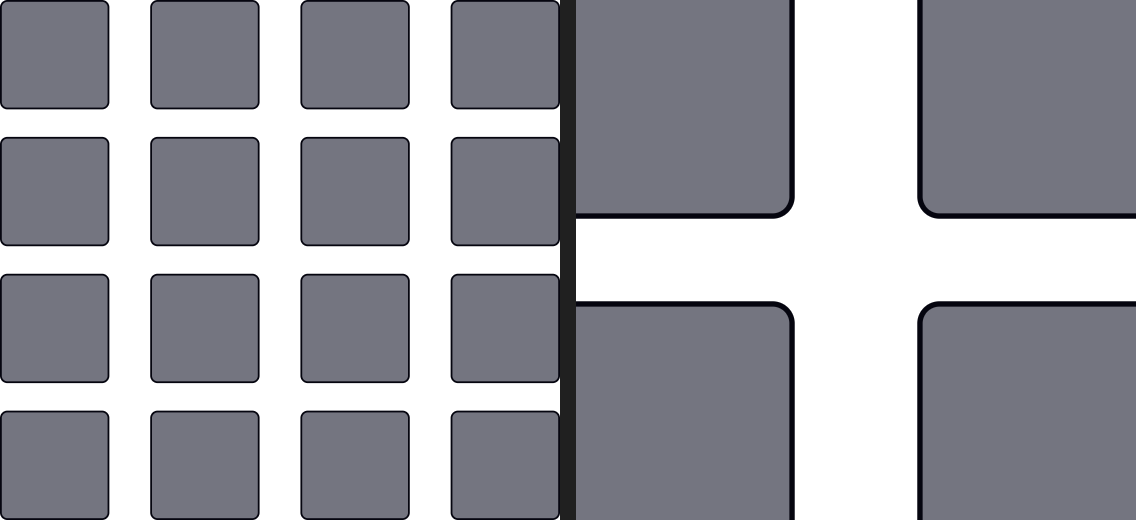
Left, the full canvas; right, a detail of the centre.
Give the GLSL for this pattern, as a Shadertoy shader.

```glsl
// Grid of rounded grey square tiles with thin dark outlines on white.

// Lengths are fractions of the canvas width.
#define TILES 4.0
#define TILE_SIZE 0.1953
#define CORNER_RADIUS 0.0132
#define OUTLINE_WIDTH 0.0032
#define FILL_COLOR vec3(0.455, 0.457, 0.5)
#define OUTLINE_COLOR vec3(0.02, 0.02, 0.06)
#define GAP_COLOR vec3(1.0)

// Signed distance to a rounded box centred on the origin.
float roundedBox(vec2 p, vec2 halfSize, float radius) {
    vec2 q = abs(p) - halfSize + radius;
    return length(max(q, 0.0)) + min(max(q.x, q.y), 0.0) - radius;
}

// Antialiased coverage of the inside of a distance field.
float coverage(float dist, float pixel) {
    return clamp(0.5 - dist / pixel, 0.0, 1.0);
}

void mainImage(out vec4 fragColor, in vec2 fragCoord) {
    float pixel = 1.0 / iResolution.x;
    vec2 p = fragCoord * pixel;
    vec2 canvas = iResolution.xy * pixel;

    // Outer tiles sit flush with the canvas; the gaps share what is left.
    vec2 pitch = (canvas - TILE_SIZE) / (TILES - 1.0);
    vec2 fromFirst = p - 0.5 * TILE_SIZE;
    vec2 cell = clamp(floor(fromFirst / pitch + 0.5), 0.0, TILES - 1.0);
    float dist = roundedBox(fromFirst - cell * pitch, vec2(0.5 * TILE_SIZE), CORNER_RADIUS);

    // Outline first, then the inset fill.
    vec3 color = mix(GAP_COLOR, OUTLINE_COLOR, coverage(dist, pixel));
    color = mix(color, FILL_COLOR, coverage(dist + OUTLINE_WIDTH, pixel));
    fragColor = vec4(color, 1.0);
}
```
